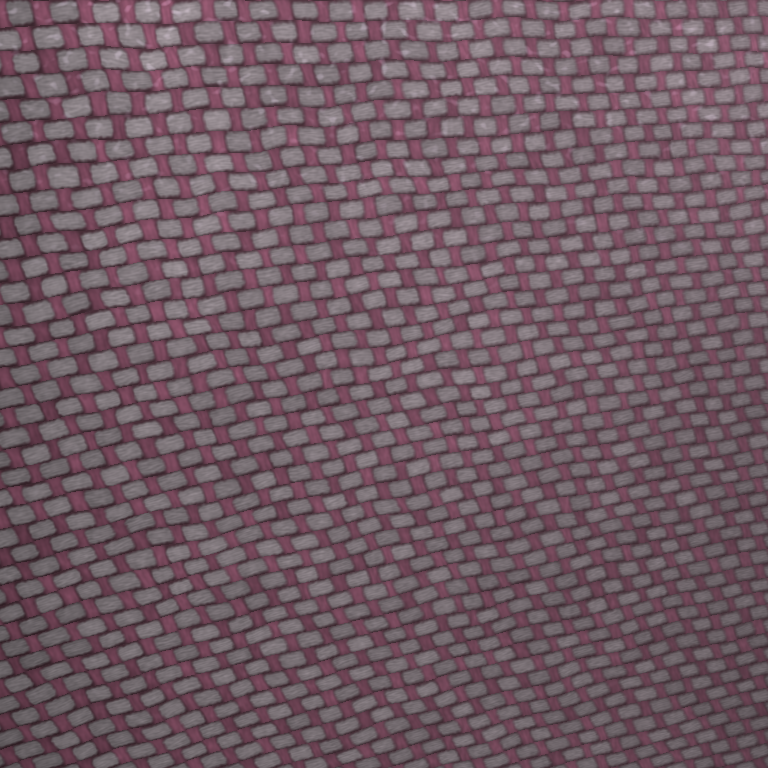
A three.js fragment shader for this texture:

```glsl
// Two-tone plain-weave cloth: grey weft stitches over rose warp, receding to the right and below.
#define GREY_YARN vec3(0.545, 0.515, 0.530)
#define ROSE_YARN vec3(0.490, 0.285, 0.365)
#define CREVICE vec3(0.275, 0.170, 0.205)
#define HAZE vec3(0.440, 0.360, 0.400)
#define STITCH_HALF vec2(0.67, 0.42)
#define CORNER_RADIUS 0.24
#define WARP_AMOUNT 0.32
#define JITTER 0.16
#define FIBRE_STRENGTH 0.20

varying vec2 vUv;

vec2 hash2(vec2 p) {
  vec3 q = fract(vec3(p.xyx) * vec3(0.1031, 0.1030, 0.0973));
  q += dot(q, q.yzx + 33.33);
  return fract((q.xx + q.yz) * q.zy);
}

float cornerDot(vec2 cell, vec2 corner, vec2 f) {
  return dot(hash2(cell + corner) * 2.0 - 1.0, f - corner);
}

// Gradient noise, roughly -0.7 to 0.7
float gradientNoise(vec2 p) {
  vec2 i = floor(p);
  vec2 f = p - i;
  vec2 w = f * f * f * (f * (f * 6.0 - 15.0) + 10.0);
  float low = mix(cornerDot(i, vec2(0.0), f), cornerDot(i, vec2(1.0, 0.0), f), w.x);
  float high = mix(cornerDot(i, vec2(0.0, 1.0), f), cornerDot(i, vec2(1.0), f), w.x);
  return mix(low, high, w.y);
}

float roundedBox(vec2 p, vec2 halfSize, float radius) {
  vec2 d = abs(p) - halfSize + radius;
  return length(max(d, 0.0)) + min(max(d.x, d.y), 0.0) - radius;
}

// Bent cloth: canvas position (y down) to thread counts across and down
vec2 threadCoords(vec2 p) {
  float across = p.x * (35.0 + 8.0 * p.x + 4.0 * p.y) - 4.5 * p.y;
  float down = p.y * (30.0 + 7.0 * p.y + 14.0 * p.x);
  vec2 wobble = vec2(gradientNoise(p * 13.0 + 40.0), gradientNoise(p * 13.0 + 80.0));
  return vec2(across, down) + wobble * WARP_AMOUNT + 60.0;
}

void main() {
  vec2 p = vec2(vUv.x, 1.0 - vUv.y);
  vec2 thread = threadCoords(p);

  // Alternate rows shift by one thread; each cell holds one grey stitch
  float row = floor(thread.y);
  float column = (thread.x + mod(row, 2.0)) * 0.5;
  vec2 id = vec2(floor(column), row);
  vec2 local = vec2((fract(column) - 0.5) * 2.0, fract(thread.y) - 0.5);
  vec2 random = hash2(id + 17.0);
  vec2 randomSize = hash2(id + 91.0);
  float lean = mix(0.12, 0.42, p.y);
  float soft = mix(0.09, 0.19, p.x);

  // Grey weft stitch, rounded and streaked lengthwise
  vec2 greyPos = local - (random - 0.5) * JITTER * vec2(1.0, 0.5);
  greyPos.x -= lean * greyPos.y;
  greyPos.y += 0.06 * greyPos.x;
  vec2 halfSize = STITCH_HALF * (0.92 + 0.16 * randomSize);
  float fray = gradientNoise(thread * 4.5) * 0.07;
  float greyDist = roundedBox(greyPos, halfSize, CORNER_RADIUS) + fray;
  float greyMask = 1.0 - smoothstep(-soft, soft, greyDist);
  float greyFibre = gradientNoise(vec2(greyPos.x * 2.2, greyPos.y * 9.0) + id * 7.3);
  float greyRound = 1.0 - 0.65 * greyPos.y * greyPos.y - 0.22 * greyPos.x * greyPos.x;
  vec3 grey = GREY_YARN * greyRound * (0.94 + 0.15 * random.y + FIBRE_STRENGTH * greyFibre);

  // Rose warp stitch in the gap between neighbours, leaning down to the right
  float side = local.x < 0.0 ? -1.0 : 1.0;
  vec2 rosePos = vec2(local.x - side - lean * local.y, local.y);
  float roseDist = roundedBox(rosePos, vec2(0.46, 0.60), 0.28);
  float roseMask = 1.0 - smoothstep(-0.20, 0.13, roseDist);
  float roseFibre = gradientNoise(vec2(thread.x * 4.5 - thread.y, thread.y * 1.7));
  float roseTone = hash2(vec2(floor(column + 0.5), row) + 53.0).x;
  float roseRound = 1.04 - 0.75 * rosePos.x * rosePos.x - 0.45 * rosePos.y * rosePos.y;
  vec3 rose = ROSE_YARN * roseRound * (0.90 + 0.20 * roseTone + FIBRE_STRENGTH * roseFibre);

  // Stack the yarns, with shade gathered below each grey stitch
  vec3 color = mix(CREVICE, rose, roseMask);
  float shade = 1.0 - smoothstep(0.0, 0.20, roundedBox(greyPos - vec2(0.0, 0.08), halfSize, CORNER_RADIUS));
  color *= 1.0 - 0.18 * shade;
  color = mix(color, grey, greyMask);

  // Distance haze, loose pale fuzz and fine grain
  color = mix(color, HAZE, 0.06 + 0.22 * p.x);
  float fuzz = smoothstep(0.12, 0.55, gradientNoise(p * vec2(75.0, 95.0)));
  float fuzzArea = 1.0 - smoothstep(0.0, 0.50, p.y);
  color += vec3(0.13, 0.12, 0.14) * fuzz * (0.15 + 0.85 * fuzzArea);
  color *= 1.0 + 0.06 * gradientNoise(p * 190.0);

  // Soft light from above, dimmer towards the lower edge and the left side
  float light = mix(1.08, 0.86, smoothstep(0.05, 1.0, p.y));
  light *= 1.0 + 0.10 * gradientNoise(p * 3.0 + 5.0);
  light *= 1.0 - 0.13 * (1.0 - smoothstep(0.0, 0.22, p.x));
  light *= 1.0 - 0.10 * smoothstep(0.75, 1.0, p.x) * p.y;
  gl_FragColor = vec4(color * light, 1.0);
}
```
